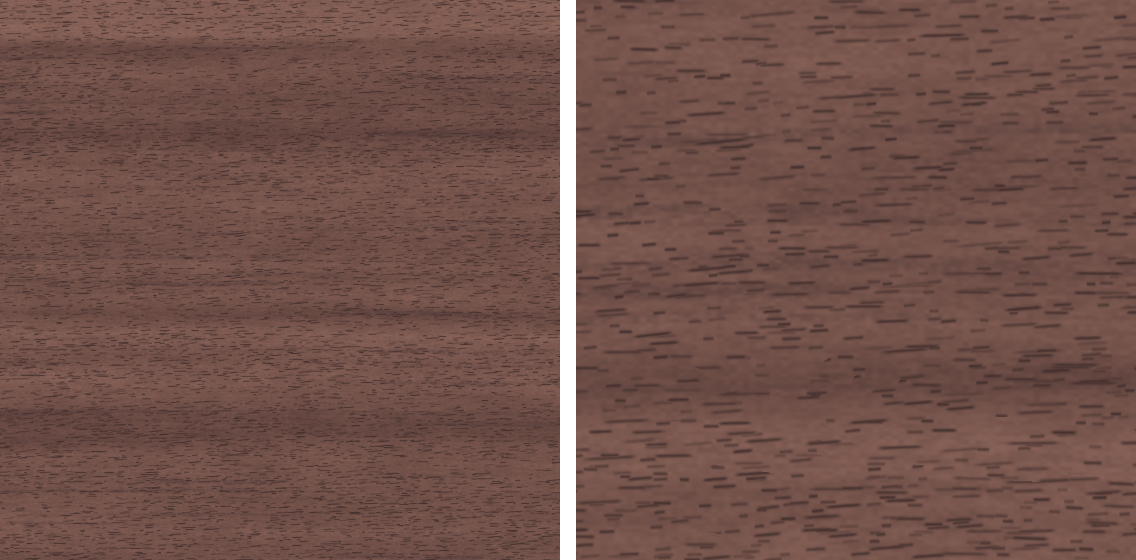
Left: the whole. Right: its middle third, enlarged.
This texture is drawn by a three.js fragment shader. Its source:

```glsl
varying vec2 vUv;

const vec3 DARK_WOOD = vec3(0.345, 0.238, 0.220);
const vec3 LIGHT_WOOD = vec3(0.555, 0.402, 0.358);
const vec3 PORE_COLOR = vec3(0.235, 0.165, 0.160);
const vec3 VEIN_COLOR = vec3(0.300, 0.215, 0.215);
const float BASE_TONE = 0.54;
const float WARP = 0.010;
const int PORE_LAYERS = 5;
const vec2 PORE_CELL = vec2(0.030, 0.0070);
const float PORE_THICKNESS = 0.0011;
const float PORE_TILT = 0.045;
const float PORE_SHARE = 0.34;
const float PORE_STRENGTH = 0.80;
const float SPECKLE = 0.20;

float hash(vec2 p) {
  vec3 q = fract(vec3(p.xyx) * 0.1031);
  q += dot(q, q.yzx + 33.33);
  return fract((q.x + q.y) * q.z);
}

float noise(vec2 p) {
  vec2 i = floor(p);
  vec2 f = fract(p);
  f = f * f * (3.0 - 2.0 * f);
  float low = mix(hash(i), hash(i + vec2(1.0, 0.0)), f.x);
  float high = mix(hash(i + vec2(0.0, 1.0)), hash(i + vec2(1.0, 1.0)), f.x);
  return mix(low, high, f.y);
}

// Noise centred on zero
float signedNoise(vec2 p) {
  return noise(p) - 0.5;
}

float band(float y, float centre, float width) {
  float d = (y - centre) / width;
  return exp(-d * d);
}

// Broad growth bands, from the bottom edge to the top
float growthTone(float y) {
  float tone = BASE_TONE;
  tone -= 0.05 * band(y, 0.02, 0.03);
  tone -= 0.22 * band(y, 0.235, 0.035);
  tone += 0.15 * band(y, 0.325, 0.025);
  tone += 0.15 * band(y, 0.395, 0.022);
  tone -= 0.20 * band(y, 0.437, 0.018);
  tone -= 0.08 * band(y, 0.575, 0.040);
  tone += 0.10 * band(y, 0.690, 0.045);
  tone -= 0.23 * band(y, 0.757, 0.022);
  tone -= 0.13 * band(y, 0.820, 0.045);
  tone -= 0.10 * band(y, 0.912, 0.018);
  tone += 0.27 * smoothstep(0.922, 0.945, y);
  return tone;
}

// Long streaks, cross-grain mottle and fine fibres
float grainTone(vec2 p) {
  float tone = 0.14 * signedNoise(p * vec2(1.5, 38.0));
  tone += 0.13 * signedNoise(p * vec2(3.0, 110.0) + 17.0);
  tone += 0.10 * signedNoise(p * vec2(11.0, 24.0) + 41.0);
  tone += 0.10 * signedNoise(p * vec2(34.0, 70.0) + 63.0);
  tone += 0.14 * signedNoise(p * vec2(45.0, 330.0) + 85.0);
  tone += SPECKLE * signedNoise(p * vec2(260.0, 420.0) + 7.0);
  return tone;
}

// One layer of short dashes, a random one in some of the cells
float poreLayer(vec2 p, float layer, float share) {
  vec2 cell = PORE_CELL * (0.80 + 0.13 * layer);
  vec2 q = p / cell + layer * vec2(3.7, 11.3);
  q.x += 40.0 * hash(vec2(floor(q.y), layer + 5.0));
  vec2 id = floor(q) + layer * 71.0;
  vec2 local = (fract(q) - 0.5) * cell;

  float size = hash(id + 13.1);
  float halfLength = cell.x * mix(0.12, 0.42, size * size);
  vec2 jitter = vec2(hash(id + 29.7), hash(id + 47.3)) - 0.5;
  local -= jitter * vec2(cell.x - 2.2 * halfLength, 0.35 * cell.y);
  local.y -= local.x * (PORE_TILT + 0.12 * (hash(id + 61.9) - 0.5));

  float across = local.y / PORE_THICKNESS;
  float along = 1.0 - smoothstep(0.65, 1.1, abs(local.x) / halfLength);
  float present = step(hash(id), share);
  return present * along * exp(-across * across) * mix(0.35, 1.0, hash(id + 83.0));
}

float pores(vec2 p) {
  float share = PORE_SHARE * (0.55 + 0.9 * noise(p * vec2(3.0, 30.0) + 9.0));
  float amount = 0.0;
  for (int i = 0; i < PORE_LAYERS; i++) {
    amount = max(amount, poreLayer(p, float(i), share));
  }
  return amount;
}

void main() {
  // Gentle bend of the whole grain
  vec2 p = vUv;
  p.y += WARP * signedNoise(p * vec2(2.2, 5.0) + 3.0);
  p.y += 0.3 * WARP * signedNoise(p * vec2(9.0, 14.0) + 31.0);

  float tone = growthTone(p.y) + grainTone(p);
  vec3 color = mix(DARK_WOOD, LIGHT_WOOD, tone);

  // Thin greyish veins gather in the darker wood
  float vein = smoothstep(0.70, 0.95, noise(p * vec2(2.5, 120.0) + 55.0));
  color = mix(color, VEIN_COLOR, 0.38 * vein * (1.0 - smoothstep(0.35, 0.85, tone)));

  color = mix(color, PORE_COLOR, PORE_STRENGTH * pores(p));
  gl_FragColor = vec4(color, 1.0);
}
```
